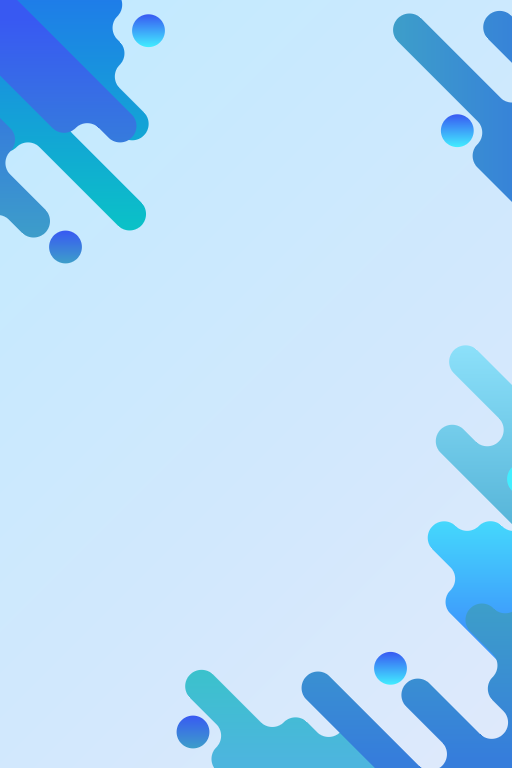
Write a WebGL 1 fragment shader that draws this background.

```glsl
precision highp float;
uniform vec2 u_resolution;

const vec2 SIZE = vec2(5.12, 7.68);   // canvas in design units, y runs down
const float LANE = 0.328;             // width of one diagonal lane
const float R = 0.164;                // radius of lane ends and balls
const float FAR = 20.0;               // start of an empty lane

// Backdrop stops
const vec3 SKY = vec3(0.755, 0.920, 1.000);
const vec3 MIST = vec3(0.822, 0.910, 0.992);
const vec3 LILAC = vec3(0.875, 0.915, 0.985);

// Shape colours
const vec3 INDIGO = vec3(0.22, 0.35, 0.95);
const vec3 AZURE = vec3(0.12, 0.49, 0.91);
const vec3 JADE = vec3(0.04, 0.76, 0.78);
const vec3 STEEL = vec3(0.24, 0.62, 0.79);
const vec3 COBALT = vec3(0.21, 0.49, 0.86);
const vec3 AQUA = vec3(0.26, 0.93, 1.00);
const vec3 CYAN = vec3(0.27, 0.85, 0.99);
const vec3 BLUE = vec3(0.24, 0.59, 0.99);
const vec3 PALE = vec3(0.55, 0.88, 0.98);
const vec3 LAGOON = vec3(0.34, 0.71, 0.85);
const vec3 TEAL = vec3(0.23, 0.76, 0.80);
const vec3 POOL = vec3(0.30, 0.71, 0.87);

// Where each lane starts along the diagonal
const vec4 CORNER_A = vec4(-1.157, -2.594, -1.300, -1.975);
const vec4 CORNER_B = vec4(-1.305, -0.945, -0.615, -0.280);
const vec4 FRONT = vec4(-1.440, -1.904, FAR, FAR);
const vec4 LEFT_A = vec4(-1.100, -1.454, -1.965, -1.143);
const vec4 LEFT_B = vec4(-0.300, FAR, FAR, FAR);
const vec4 UPPER_RIGHT = vec4(4.396, 2.943, 4.394, 3.562);
const vec4 MID_RIGHT = vec4(6.153, 6.649, 5.686, FAR);
const vec4 LOWER_RIGHT = vec4(7.359, 6.779, 7.105, 7.435);
const vec4 BOTTOM = vec4(6.814, 6.114, 7.114, 7.583);
const vec4 BASE_A = vec4(6.949, 8.541, 7.705, 8.749);
const vec4 BASE_B = vec4(8.271, 7.627, 7.957, FAR);
const vec4 EMPTY = vec4(FAR);

float laneStart(vec4 a, vec4 b, float k) {
  vec4 index = vec4(0.0, 1.0, 2.0, 3.0);
  vec4 inA = vec4(equal(index, vec4(k)));
  vec4 inB = vec4(equal(index + 4.0, vec4(k)));
  return FAR + dot(a - FAR, inA) + dot(b - FAR, inB);
}

// Distance to a row of lanes; neighbours join by a round cap and a round hollow
float comb(vec2 q, float firstLane, vec4 a, vec4 b) {
  float x = (q.x - firstLane) / LANE;
  float k = floor(x);
  float t = (x - k) * LANE;
  float here = laneStart(a, b, k);
  float next = laneStart(a, b, k + 1.0);
  if (here > next) t = LANE - t;
  float lo = min(here, next);
  float hi = max(here, next);
  float bend = clamp(0.5 * (hi - lo), 0.001, R);
  float squash = R / bend;
  if (t < R) {
    float cap = length(vec2(t, min(q.y - lo - bend, 0.0) * squash)) - R;
    return min(cap, hi - bend - q.y);
  }
  float hollow = R - length(vec2(LANE - t, max(q.y - hi + bend, 0.0) * squash));
  return max(hollow, lo + bend - q.y);
}

vec3 ramp(vec3 from, vec3 to, float start, float end, float s) {
  return mix(from, to, clamp((s - start) / (end - start), 0.0, 1.0));
}

void paint(inout vec3 col, vec3 ink, float d) {
  float pixel = SIZE.y / u_resolution.y;
  col = mix(col, ink, clamp(0.5 - d / pixel, 0.0, 1.0));
}

void ball(inout vec3 col, vec2 p, vec2 centre, vec3 top, vec3 bottom) {
  vec3 ink = ramp(top, bottom, centre.y - R, centre.y + R, p.y);
  paint(col, ink, length(p - centre) - R);
}

void main() {
  vec2 p = gl_FragCoord.xy / u_resolution * SIZE;
  p.y = SIZE.y - p.y;
  // x across the lanes, y along them towards the lower right
  vec2 q = vec2(p.x - p.y, p.x + p.y) * 0.70711;
  vec2 back = vec2(q.x, -q.y);

  // Diagonal backdrop
  float s = (p.x + p.y) / (SIZE.x + SIZE.y);
  vec3 col = s < 0.6 ? ramp(SKY, MIST, 0.0, 0.6, s) : ramp(MIST, LILAC, 0.6, 1.0, s);

  // Upper left cluster
  paint(col, ramp(AZURE, JADE, 0.0, 2.3, p.y), comb(back, -0.925, CORNER_A, CORNER_B));
  paint(col, ramp(INDIGO, COBALT, 0.2, 1.5, p.y), comb(back, -0.370, FRONT, EMPTY));
  paint(col, ramp(COBALT, STEEL, 1.2, 2.4, p.y), comb(back, -1.982, LEFT_A, LEFT_B));

  // Right side
  paint(col, ramp(STEEL, COBALT, 3.93, 5.4, p.x), comb(q, 2.356, UPPER_RIGHT, EMPTY));
  paint(col, ramp(PALE, LAGOON, 3.45, 5.25, p.y), comb(q, 0.078, MID_RIGHT, EMPTY));
  paint(col, ramp(CYAN, BLUE, 5.2, 6.3, p.y), comb(q, -0.990, LOWER_RIGHT, EMPTY));

  // Bottom
  paint(col, ramp(TEAL, POOL, 6.7, 7.6, p.y), comb(q, -3.755, BOTTOM, EMPTY));
  paint(col, ramp(STEEL, COBALT, 6.05, 7.6, p.y), comb(q, -2.616, BASE_A, BASE_B));

  // Balls
  ball(col, p, vec2(1.485, 0.307), INDIGO, AQUA);
  ball(col, p, vec2(4.573, 1.307), INDIGO, AQUA);
  ball(col, p, vec2(3.905, 6.683), INDIGO, AQUA);
  ball(col, p, vec2(0.655, 2.470), INDIGO, STEEL);
  ball(col, p, vec2(1.930, 7.320), INDIGO, STEEL);
  ball(col, p, vec2(5.235, 4.790), AQUA, AQUA);

  gl_FragColor = vec4(col, 1.0);
}
```
